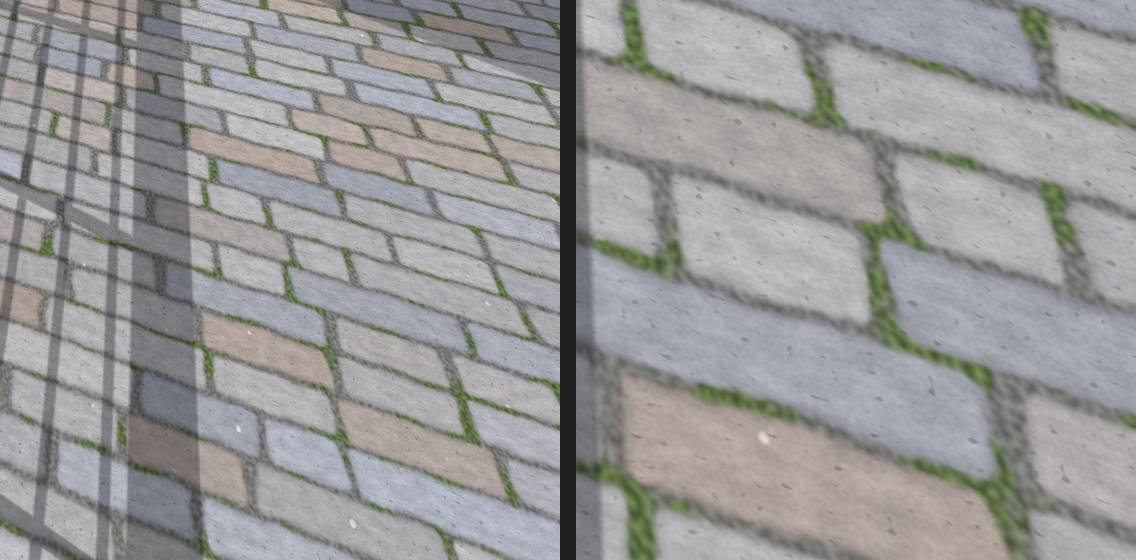
Left: the whole. Right: its middle third, enlarged.
This texture is drawn by a WebGL 2 fragment shader. Its source:

```glsl
#version 300 es
precision highp float;
// Worn grey setts in slanting courses, seen in perspective, with mossy joints.
// A ground projection gives (along, course) coordinates; each course is cut into
// rounded stones of uneven length, then railing shadows are laid over the top.

#define COURSES 7.6        // density of courses
#define STONES 7.2         // density of stones along a course
#define LENGTH_JITTER 0.62 // unevenness of stone lengths
#define STONE_ASPECT 3.3   // stone length over height
#define JOINT 0.055        // half width of a joint, in course heights
#define ROUNDING 0.16      // corner radius of a stone
#define WEAR 0.10          // strength of surface mottling
#define MOSS 0.85          // amount of moss in the joints
#define SHADE 0.70         // brightness inside shadows

uniform vec2 u_resolution;
out vec4 fragColor;

const vec3 STONE_GREY = vec3(0.695, 0.69, 0.70);
const vec3 STONE_WARM = vec3(0.69, 0.635, 0.605);
const vec3 STONE_BLUE = vec3(0.645, 0.665, 0.72);
const vec3 JOINT_GREY = vec3(0.43, 0.435, 0.42);
const vec3 MOSS_GREEN = vec3(0.34, 0.43, 0.22);

float hash(vec2 p) {
  vec3 q = fract(vec3(p.xyx) * vec3(0.1031, 0.1030, 0.0973));
  q += dot(q, q.yzx + 33.33);
  return fract((q.x + q.y) * q.z);
}

float gradient(vec2 cell, vec2 offset) {
  float angle = 6.2832 * hash(cell);
  return dot(vec2(cos(angle), sin(angle)), offset);
}

float noise(vec2 p) {
  vec2 i = floor(p), f = p - i;
  vec2 u = f * f * f * (f * (f * 6.0 - 15.0) + 10.0), e = vec2(1.0, 0.0);
  return mix(mix(gradient(i, f), gradient(i + e.xy, f - e.xy), u.x),
             mix(gradient(i + e.yx, f - e.yx), gradient(i + e.xx, f - e.xx), u.x), u.y);
}

float fbm(vec2 p) {
  float sum = 0.0, amp = 1.0;
  for (int i = 0; i < 4; i++, amp *= 0.6) {
    sum += amp * noise(p);
    p = p * 2.03 + 17.0;
  }
  return sum;
}

// Position of the joint before stone i of a course.
float jointAt(float i, float course) {
  return i + LENGTH_JITTER * (hash(vec2(i, course) + 40.0) - 0.5);
}

float roundedBox(vec2 p, vec2 halfSize, float radius) {
  vec2 d = abs(p) - halfSize + radius;
  return length(max(d, 0.0)) + min(max(d.x, d.y), 0.0) - radius;
}

// Soft strip: 1 within halfWidth of the centre line.
float strip(float d, float halfWidth, float blur) {
  return 1.0 - smoothstep(halfWidth - blur, halfWidth + blur, abs(d));
}

// Shadow of a fence; p runs from the upper left corner.
float shadowMask(vec2 p, float blur) {
  float mask = 0.0;
  for (float i = 0.0; i < 4.0; i++) { // uprights
    float x = 0.032 + 0.062 * i + (0.058 * i - 0.21) * p.y;
    mask = max(mask, strip(p.x - x, 0.007 + 0.004 * p.y, blur));
  }
  float post = strip(p.x - 0.284 - 0.01 * p.y, 0.039 + 0.03 * p.y, blur);
  for (float j = 0.0; j < 3.0; j++) { // rails, ending at the post
    float y = (0.1725 + 0.1375 * j) * j + 0.008 + (0.3 + 0.2 * j) * p.x;
    float rail = strip(p.y - y, 0.008 + 0.007 * j, blur);
    mask = max(mask, rail * step(p.x, 0.29));
  }
  float corner = smoothstep(-blur, blur, 0.37 * (p.x - 0.565) - p.y);
  return max(max(mask, post), 0.85 * corner);
}

void main() {
  vec2 p = gl_FragCoord.xy / u_resolution;
  p.y = 1.0 - p.y;
  float pixel = 1.0 / min(u_resolution.x, u_resolution.y);

  // Ground projection: both joint directions meet on a far horizon.
  float depth = p.y + 0.98;
  vec2 ground = vec2(STONES * (p.x - 0.2), COURSES * (p.x + 4.2)) / depth;
  ground.y += 0.34;
  vec2 grain = ground * vec2(STONE_ASPECT, 1.0);
  ground += vec2(0.035, 0.09) * vec2(noise(grain * 1.7), noise(grain * 1.1 + 50.0));

  // Stone under this point.
  float course = floor(ground.y);
  float along = ground.x + 0.5 * course + 0.5 * hash(vec2(course, 7.0));
  float stone = floor(along);
  if (along < jointAt(stone, course)) stone--;
  else if (along > jointAt(stone + 1.0, course)) stone++;
  float start = jointAt(stone, course), end = jointAt(stone + 1.0, course);
  vec2 id = vec2(stone, course);

  // Rounded outline with wider joints at the stone ends.
  vec2 local = vec2((along - 0.5 * (start + end)) * STONE_ASPECT, ground.y - course - 0.5);
  float gap = JOINT * (0.7 + 0.7 * hash(id + 11.0));
  vec2 halfSize = vec2(0.5 * (end - start) * STONE_ASPECT - 2.1 * gap, 0.5 - gap);
  float edge = roundedBox(local, halfSize, ROUNDING) + 0.035 * noise(grain * 7.0);
  float soft = 0.045 + 18.0 * pixel / (depth * depth);
  float joint = smoothstep(-soft, soft, edge);

  // Stone colour, mottling and pits.
  float hue = hash(id + 23.0);
  vec3 color = mix(STONE_GREY, STONE_BLUE, 0.8 * smoothstep(0.6, 0.95, hue));
  color = mix(color, STONE_WARM, smoothstep(0.35, 0.05, hue));
  color *= 0.95 + 0.12 * hash(id + 31.0);
  color *= 1.0 + WEAR * fbm(grain * vec2(2.2, 5.0)) + 0.6 * WEAR * noise(grain * vec2(16.0, 24.0));
  color *= 1.0 - 0.18 * smoothstep(0.36, 0.55, noise(grain * vec2(8.0, 13.0) + 9.0));
  color *= 1.0 - 0.10 * smoothstep(-0.14, 0.02, edge);
  color += 0.2 * smoothstep(0.52, 0.62, noise(grain * 3.1 + 70.0));

  // Joints with patches of moss.
  float patches = fbm(grain * 0.85 + 5.0) + 0.25 * (p.x - 0.5);
  float moss = MOSS * smoothstep(0.0, 0.32, patches);
  vec3 filling = mix(JOINT_GREY, MOSS_GREEN, moss) * (1.0 + 0.5 * noise(grain * 11.0));
  color = mix(color, filling, joint * (0.8 + 0.2 * moss));

  float shade = shadowMask(p, 0.0025 + 0.5 * pixel);
  color *= mix(vec3(1.0), SHADE * vec3(0.99, 1.0, 1.02), shade);
  fragColor = vec4(clamp(color, 0.0, 1.0), 1.0);
}
```
